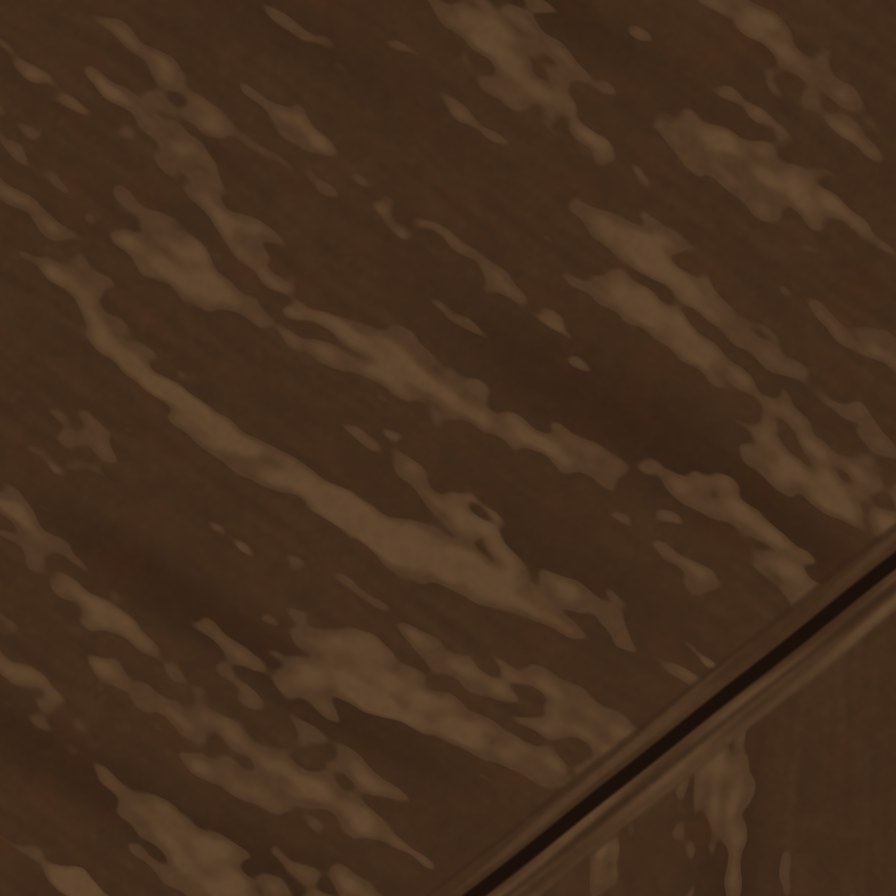
Reproduce this texture procedurally as a three.js fragment shader.

```glsl
varying vec2 vUv;

#define BASE_BROWN vec3(0.252, 0.170, 0.106)
#define DEEP_BROWN vec3(0.212, 0.140, 0.086)
#define WORN_TAN   vec3(0.305, 0.215, 0.140)
#define PALE_TAN   vec3(0.372, 0.272, 0.182)
#define GROOVE     vec3(0.105, 0.060, 0.035)
#define GRAIN_ANGLE -0.62
#define SEAM_ANGLE 0.672
#define SEAM_POINT vec2(0.534, 0.004)
#define WEAR_LEVEL 0.17
#define WEAR_SOFT  0.045

vec2 hash22(vec2 p) {
  vec3 q = fract(p.xyx * vec3(0.1031, 0.1030, 0.0973));
  q += dot(q, q.yzx + 33.33);
  return fract((q.xx + q.yz) * q.zy);
}

float cornerSlope(vec2 cell, vec2 offset) {
  return dot(hash22(cell + 200.0) * 2.0 - 1.0, offset);
}

// Gradient noise, centred on zero
float noise(vec2 p) {
  vec2 i = floor(p), f = fract(p);
  vec2 u = f * f * f * (f * (f * 6.0 - 15.0) + 10.0);
  vec2 e = vec2(1.0, 0.0);
  float low = mix(cornerSlope(i, f), cornerSlope(i + e, f - e), u.x);
  float high = mix(cornerSlope(i + e.yx, f - e.yx), cornerSlope(i + 1.0, f - 1.0), u.x);
  return mix(low, high, u.y);
}

// Coordinates along (x) and across (y) a direction
vec2 alignTo(vec2 p, float angle) {
  float c = cos(angle), s = sin(angle);
  return vec2(c * p.x + s * p.y, c * p.y - s * p.x);
}

// Worn streaks: long octaves for the strokes, short ones for ragged ends
float wearField(vec2 g) {
  float n = noise(g * vec2(3.6, 17.0) + 3.7);
  n += 0.60 * noise(g * vec2(8.0, 34.0) + 17.3);
  n += 0.42 * noise(g * vec2(27.0, 52.0) + 41.9);
  n += 0.50 * noise(g * vec2(1.3, 4.5) + 8.2);
  return n;
}

vec3 plank(vec2 g, float level) {
  g.y += 0.02 * noise(g * 3.0 + 5.1);

  // Dark stained wood with broad bands and faint fibres
  float band = noise(g * vec2(1.6, 9.0) + 61.0);
  float fibre = noise(g * vec2(9.0, 70.0) + 23.0);
  vec3 wood = mix(BASE_BROWN, DEEP_BROWN, smoothstep(0.0, 0.5, band + 0.3 * fibre));
  wood *= 1.0 + 0.10 * fibre;
  wood += vec3(0.03, 0.0, -0.004) * max(noise(g * vec2(14.0, 22.0) + 77.0), 0.0);

  // Pale wear, brightest in the core of each streak
  float field = wearField(g);
  float wear = smoothstep(level - WEAR_SOFT, level + WEAR_SOFT, field);
  float core = smoothstep(0.02, 0.34, field - level + 0.3 * noise(g * vec2(7.0, 20.0)));
  return mix(wood, mix(WORN_TAN, PALE_TAN, core), wear * 0.95);
}

// Soft-edged strip between two distances
float strip(float d, float from, float to, float soft) {
  return smoothstep(from - soft, from + soft, d) * (1.0 - smoothstep(to - soft, to + soft, d));
}

void main() {
  vec2 seam = alignTo(vUv - SEAM_POINT, SEAM_ANGLE);
  float d = seam.y + 0.004 * noise(seam * vec2(5.0, 2.0));

  // Two planks meeting at the seam, the lower one with upright grain
  vec3 upper = plank(alignTo(vUv, GRAIN_ANGLE), WEAR_LEVEL);
  vec3 lower = plank(alignTo(vUv, 1.52) + 7.0, WEAR_LEVEL + 0.07);
  vec3 color = mix(lower, upper, smoothstep(-0.004, 0.004, d));

  // Bevelled edges with scratches along the seam
  float scratch = noise(seam * vec2(5.0, 75.0) + 12.0);
  vec3 upperBevel = mix(BASE_BROWN, WORN_TAN, smoothstep(-0.1, 0.4, scratch));
  vec3 lowerBevel = mix(BASE_BROWN, PALE_TAN, smoothstep(-0.35, 0.4, scratch));
  color = mix(color, upperBevel, strip(d, 0.0, 0.030, 0.003));
  color = mix(color, lowerBevel, strip(d, -0.046, 0.0, 0.004));
  color = mix(color, DEEP_BROWN, 0.6 * strip(d, 0.028, 0.034, 0.003));
  color = mix(color, DEEP_BROWN, 0.7 * strip(d, -0.026, -0.019, 0.004));

  // Dark open groove
  color = mix(color, GROOVE, strip(d, -0.008, 0.008, 0.0025));

  // Fine mottling over everything
  color *= 1.0 + 0.06 * noise(vUv * 45.0) + 0.05 * noise(vUv * 110.0);
  gl_FragColor = vec4(color, 1.0);
}
```
